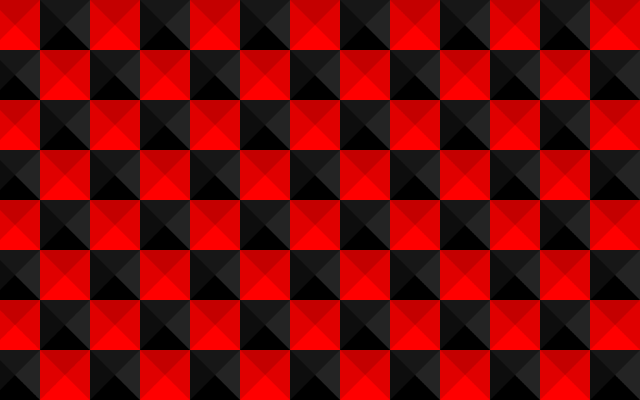
Reproduce this pattern procedurally as a WebGL 1 fragment shader.

```glsl
precision highp float;

// Checkerboard of red and black pyramid studs, eight rows tall.
// Each square is split by its diagonals into four flat-shaded facets;
// edges are smoothed by averaging a 4x4 grid of samples per pixel.

uniform vec2 u_resolution;

// Colour of the board at p, measured in squares.
vec3 studColor(vec2 p) {
    vec2 cell = floor(p);
    vec2 q = fract(p) - 0.5;
    float isRed = mod(cell.x + cell.y, 2.0);

    // Which side of each diagonal the point lies on
    float aboveRising = step(q.x, q.y);
    float aboveFalling = step(-q.x, q.y);

    // Facets: bottom and right, then left and top
    vec3 black = mix(
        mix(vec3(0.0), vec3(0.14), aboveFalling),
        mix(vec3(0.05), vec3(0.09), aboveFalling),
        aboveRising);
    vec3 red = mix(
        mix(vec3(1.0, 0.0, 0.0), vec3(0.88, 0.0, 0.0), aboveFalling),
        mix(vec3(0.88, 0.0, 0.0), vec3(0.77, 0.0, 0.0), aboveFalling),
        aboveRising);

    return mix(black, red, isRed);
}

void main() {
    vec3 sum = vec3(0.0);
    for (int j = 0; j < 4; j++) {
        for (int i = 0; i < 4; i++) {
            vec2 jitter = (vec2(float(i), float(j)) + 0.5) / 4.0 - 0.5;
            vec2 p = (gl_FragCoord.xy + jitter) / u_resolution.y * 8.0;
            // The first column is cut by a fifth of a square
            sum += studColor(p + vec2(0.2, 0.0));
        }
    }
    gl_FragColor = vec4(sum / 16.0, 1.0);
}
```
